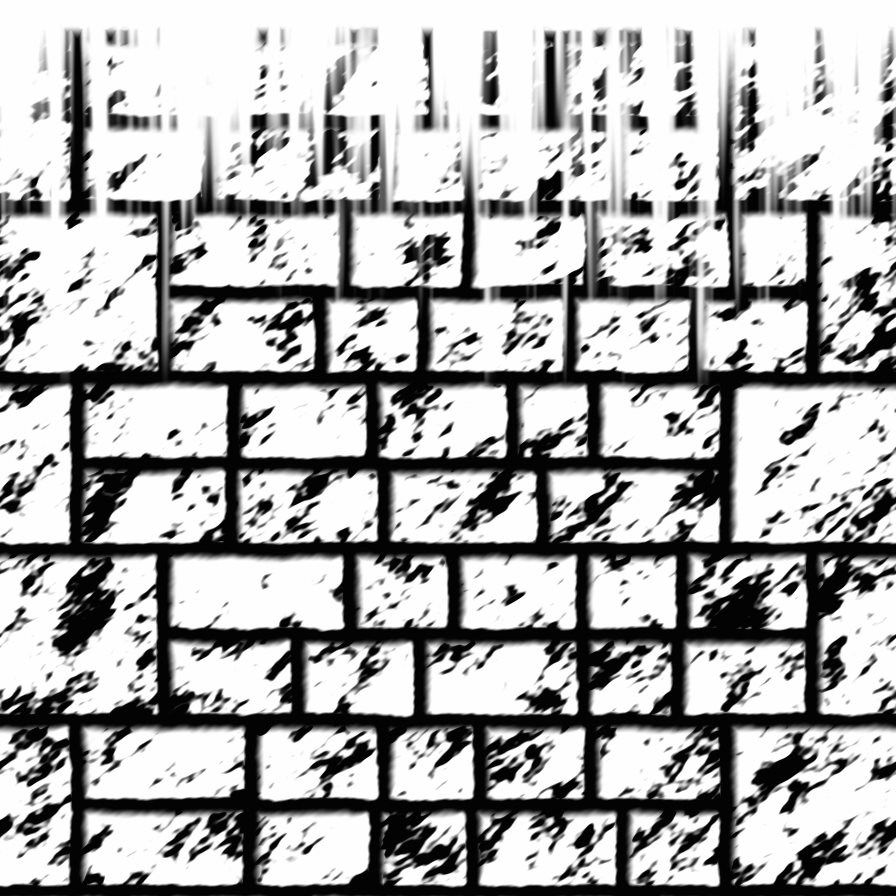
A WebGL 1 fragment shader for this texture map:

```glsl
precision highp float;
// Inked stone wall: paired brick courses between staggered quoins, bleached in streaks at the top.

uniform vec2 u_resolution;

// Layout, in canvas units
const float BASE = 0.006;         // height of the lowest bed joint
const float BAND = 0.191;         // height of one quoin, or two courses
const float RUN = 0.724;          // length of brickwork between quoins
const float START_EVEN = 0.085;   // where the brickwork begins
const float START_ODD = 0.182;
const float JOINT_JITTER = 0.5;

// Mortar
const float JOINT = 0.0055;       // half width
const float CORNER = 0.005;
const float CRISP_EDGE = 0.003;
const float SOFT_EDGE = 0.011;
const float EDGE_ROUGHNESS = 0.005;
const float WOBBLE = 0.003;

// Stone marks
const vec2 MARK_SCALE = vec2(8.5, 19.0);  // along and across the strokes
const float MARK_START = 0.07;
const float MARK_FULL = 0.27;
const float TONE_RANGE = 0.14;

// Bleaching
const float BLEACH_BOTTOM = 0.57;
const float BLEACH_TOP = 0.96;
const float STREAK_STRENGTH = 0.9;

const float INK = 0.01;
const float PAPER = 0.995;

float hash(vec2 p) {
  return fract(sin(dot(p, vec2(127.1, 311.7))) * 43758.55);
}

float cornerSlope(vec2 cell, vec2 corner, vec2 f) {
  float angle = 6.2832 * hash(cell + corner);
  return dot(vec2(cos(angle), sin(angle)), f - corner);
}

float gradientNoise(vec2 p) {
  vec2 cell = floor(p), f = fract(p);
  vec2 w = f * f * f * (f * (f * 6.0 - 15.0) + 10.0);
  vec2 e = vec2(1.0, 0.0);
  return mix(mix(cornerSlope(cell, e.yy, f), cornerSlope(cell, e.xy, f), w.x),
             mix(cornerSlope(cell, e.yx, f), cornerSlope(cell, e.xx, f), w.x), w.y);
}

// Rough fractal noise with strokes rising to the right
float stoneMarks(vec2 p) {
  vec2 q = vec2(p.x + p.y, p.y - p.x) * 0.7071 * MARK_SCALE;
  float sum = 0.0, weight = 0.5;
  for (int i = 0; i < 4; i++) {
    sum += weight * gradientNoise(q);
    q = q * 2.03 + vec2(17.3 + 0.2 * q.y, 9.1);
    weight *= 0.88;
  }
  return sum;
}

// Finds the block around p: its bounds, its id, and p in the frame of its band
vec2 findBlock(vec2 p, out vec2 lo, out vec2 hi, out vec2 id) {
  float level = (p.y - BASE) / BAND;
  float band = floor(level);
  float start = mix(START_EVEN, START_ODD, mod(band, 2.0));
  vec2 local = vec2(fract(p.x - start), fract(level) * BAND);

  // Quoin, spanning both courses
  lo = vec2(RUN, 0.0);
  hi = vec2(1.0, BAND);
  id = vec2(9.0, band * 2.0);

  // Bricks of uneven length; every fifth course has one fewer
  if (local.x < RUN) {
    float upper = step(0.5, fract(level));
    float course = band * 2.0 + upper;
    float count = mod(course, 5.0) > 3.5 ? 4.0 : 5.0;
    lo = vec2(0.0, upper * 0.5 * BAND);
    hi = vec2(RUN, lo.y + 0.5 * BAND);
    id = vec2(0.0, course);
    for (int i = 1; i < 5; i++) {
      float n = float(i);
      float shift = 0.2 * (count - 4.0) + JOINT_JITTER * (hash(vec2(n, course + 3.0)) - 0.5);
      float joint = RUN * (n + shift) / count;
      if (n < count) {
        if (local.x > joint) { lo.x = joint; id.x = n; }
        else hi.x = min(hi.x, joint);
      }
    }
  }
  return local;
}

void main() {
  vec2 p = gl_FragCoord.xy / u_resolution;
  float pixel = 1.0 / min(u_resolution.x, u_resolution.y);
  vec2 wobble = vec2(gradientNoise(p * 14.0), gradientNoise(p * 14.0 + 40.0));
  vec2 lo, hi, id;
  vec2 local = findBlock(p + WOBBLE * wobble, lo, hi, id);

  // Vertical streaks that grow toward the top
  float streak = gradientNoise(vec2(p.x * 40.0, p.y * 2.5))
               + 0.6 * gradientNoise(vec2(p.x * 110.0, p.y * 4.0));
  float rise = (p.y - BLEACH_BOTTOM) / (BLEACH_TOP - BLEACH_BOTTOM);

  // Stone face, each block with its own marks and tone
  float marks = stoneMarks(local - lo + 7.0 * vec2(hash(id), hash(id + 5.0)));
  float tone = TONE_RANGE * (hash(id + 11.0) - 0.5);
  float smear = 0.3 * streak * clamp(rise, 0.0, 1.0);
  float ink = smoothstep(MARK_START, MARK_FULL, marks + tone - smear);

  // Mortar: soft below and right of a joint, crisp on its other sides
  vec2 q = abs(local - 0.5 * (lo + hi)) - 0.5 * (hi - lo) + JOINT + CORNER;
  float edge = length(max(q, 0.0)) + min(max(q.x, q.y), 0.0) - CORNER;
  edge += EDGE_ROUGHNESS * marks;
  vec2 fromLo = local - lo, fromHi = hi - local;
  float softSide = smoothstep(-0.01, 0.01, min(fromLo.y, fromHi.x) - min(fromLo.x, fromHi.y));
  float mortar = smoothstep(-mix(CRISP_EDGE, SOFT_EDGE, softSide), pixel, edge);
  ink = max(ink, mortar);

  // Bleaching, complete above the top joint
  float bleach = smoothstep(0.35, 0.95, rise + STREAK_STRENGTH * streak * step(0.0, rise));
  bleach *= smoothstep(-0.1, 0.15, rise);
  bleach = max(bleach, smoothstep(BLEACH_TOP - 0.005, BLEACH_TOP + 0.012, p.y));
  gl_FragColor = vec4(vec3(mix(PAPER, INK, ink * (1.0 - bleach))), 1.0);
}
```
